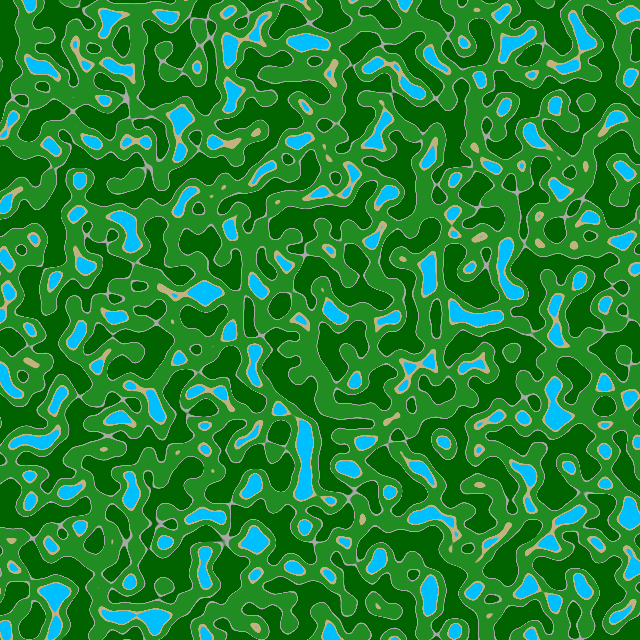
Give the GLSL for this texture, as a three.js fragment shader.

```glsl
// A terrain map of winding woods, meadows and small lakes seen from above.
// One octave of gradient noise gives the height, and height levels pick the
// ground: water, sand, grass, a thin rocky contour, then forest.

varying vec2 vUv;

// Sine-free hash of a lattice point to 0..1
float hash(vec2 p) {
  vec3 q = fract(p.xyx * 0.1031);
  q += dot(q, q.yzx + 33.33);
  return fract((q.x + q.y) * q.z);
}

// Slope contribution of one lattice corner with a random unit gradient
float cornerSlope(vec2 corner, vec2 offset) {
  float angle = 6.28318 * hash(corner);
  return dot(cos(vec2(angle, angle - 1.5708)), offset);
}

// Gradient noise with quintic blending, centred on zero
float gradientNoise(vec2 p) {
  vec2 cell = floor(p);
  vec2 f = p - cell;
  vec2 blend = f * f * f * (f * (f * 6.0 - 15.0) + 10.0);
  vec2 e = vec2(1.0, 0.0);
  float bottom = mix(cornerSlope(cell, f),
                     cornerSlope(cell + e.xy, f - e.xy), blend.x);
  float top = mix(cornerSlope(cell + e.yx, f - e.yx),
                  cornerSlope(cell + e.xx, f - e.xx), blend.x);
  return mix(bottom, top, blend.y);
}

// Narrow smoothed step at a height level
float above(float level, float height) {
  return smoothstep(level - 0.007, level + 0.007, height);
}

void main() {
  vec3 water = vec3(0.0, 0.75, 1.0);
  vec3 sand = vec3(0.76, 0.70, 0.50);
  vec3 grass = vec3(0.13, 0.55, 0.13);
  vec3 rock = vec3(0.66, 0.66, 0.66);
  vec3 forest = vec3(0.0, 0.39, 0.0);

  float height = gradientNoise(vUv * 25.6 + vec2(17.3, 41.6));

  // Stack the ground types from low to high
  vec3 color = mix(water, sand, above(-0.305, height));
  color = mix(color, grass, above(-0.24, height));
  color = mix(color, rock, above(0.038, height));
  color = mix(color, forest, above(0.077, height));

  gl_FragColor = vec4(color, 1.0);
}
```
